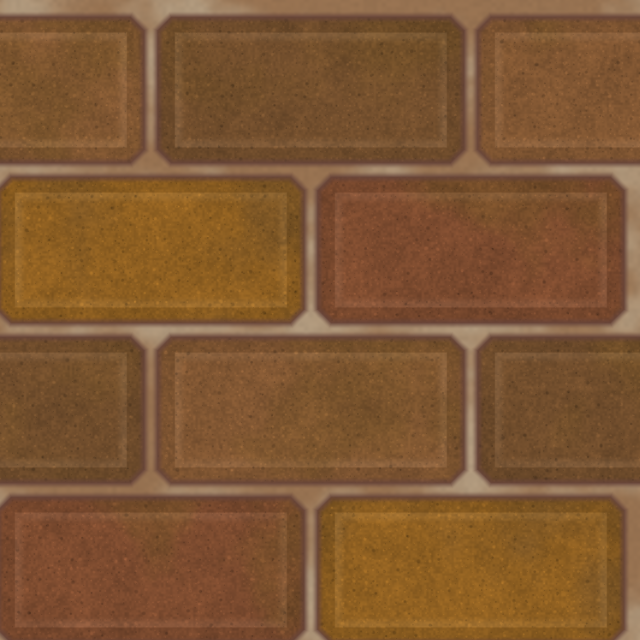
A Shadertoy shader for this texture:

```glsl
// Running-bond wall: four rows of chamfered bricks, two to a row, in four clay tints.
// A chamfered-box distance shapes each brick, its dark rim and soft mortar;
// value noise and cellular specks give the clay its mottling, grain and pits.

#define ROWS 4.0
#define BRICK_HALF vec2(0.958, 0.456)
#define CHAMFER 0.085
#define FRAME_INSET vec2(0.108, 0.097)
#define FRAME_LIGHT 0.055
#define WALL_OFFSET vec2(0.943, 0.0625)
#define GRAIN 0.13
#define MOTTLE 0.17
#define RIM_COLOR vec3(0.40, 0.265, 0.225)
#define MORTAR_WARM vec3(0.59, 0.445, 0.315)
#define MORTAR_PALE vec3(0.69, 0.60, 0.49)

float hash(vec2 p) {
    vec3 q = fract(p.xyx * vec3(0.1031, 0.1030, 0.0973));
    q += dot(q, q.yzx + 33.33);
    return fract((q.x + q.y) * q.z);
}

float valueNoise(vec2 p) {
    vec2 i = floor(p), f = fract(p);
    f = f * f * (3.0 - 2.0 * f);
    return mix(mix(hash(i), hash(i + vec2(1, 0)), f.x),
               mix(hash(i + vec2(0, 1)), hash(i + vec2(1, 1)), f.x), f.y);
}

float fbm(vec2 p) {
    float sum = 0.0, weight = 0.5;
    for (int i = 0; i < 4; i++) {
        sum += weight * valueNoise(p);
        p = p * 2.03 + 17.3;
        weight *= 0.5;
    }
    return sum / 0.9375;
}

// One dot at most per cell: positive is a pale fleck, negative a dark pit.
float specks(vec2 p) {
    vec2 cell = floor(p);
    vec2 center = 0.3 + 0.4 * vec2(hash(cell + 3.1), hash(cell + 8.7));
    float kind = hash(cell + 21.9);
    float radius = 0.06 + 0.15 * hash(cell + 14.3);
    float dot1 = 1.0 - smoothstep(radius * 0.3, radius + 0.07, length(fract(p) - center));
    return dot1 * (step(0.72, kind) - 1.3 * step(kind, 0.2));
}

float chamferBox(vec2 p, vec2 halfSize) {
    vec2 d = abs(p) - halfSize;
    return max(max(d.x, d.y), (d.x + d.y + CHAMFER) * 0.7071);
}

// Brown tints fill the even rows, ochre and red the odd ones.
vec3 brickTint(vec2 id) {
    float swap = mod(id.x + floor(id.y * 0.5), 2.0);
    vec3 brown = mix(vec3(0.445, 0.305, 0.175), vec3(0.51, 0.342, 0.20), swap);
    vec3 strong = mix(vec3(0.56, 0.375, 0.13), vec3(0.49, 0.295, 0.185), swap);
    return mix(brown, strong, mod(id.y, 2.0));
}

vec3 brickColor(vec2 p, vec2 id, float edge, float aa) {
    vec2 seed = p + id * vec2(7.3, 11.9) + 40.0;
    vec3 color = brickTint(id);

    // Olive-brown stain, heavier toward the upper right
    float stain = fbm(seed * 2.2) + 0.16 * p.x + 0.25 * p.y;
    color = mix(color, vec3(0.455, 0.32, 0.155), 0.6 * smoothstep(0.45, 0.85, stain));

    // Mottling, grain and specks
    float shade = MOTTLE * (fbm(seed * 5.0) - 0.5);
    shade += GRAIN * (valueNoise(seed * 70.0) - 0.5);
    shade += 0.7 * GRAIN * (valueNoise(seed * 33.0) - 0.5);
    shade += 0.12 * specks(seed * 15.0) + 0.08 * specks(seed * 27.0 + 5.0);
    color *= 1.0 + shade;

    // Pressed frame: crisp outside, fading inward
    vec2 inset = abs(p) - (BRICK_HALF - FRAME_INSET);
    float frame = max(inset.x, inset.y);
    float line = smoothstep(aa, -aa, frame) * smoothstep(-0.075, -0.015, frame);
    color += FRAME_LIGHT * line * (0.6 + 0.4 * valueNoise(seed * 6.0));
    color *= 1.0 - 0.06 * smoothstep(-aa, aa, frame);

    return mix(color, RIM_COLOR, 0.75 * smoothstep(-0.04, 0.0, edge));
}

vec3 mortarColor(vec2 p, float edge) {
    float pale = smoothstep(0.35, 0.75, fbm(p * vec2(1.7, 2.1) + 9.0));
    vec3 color = mix(MORTAR_WARM, MORTAR_PALE, pale);
    color *= 1.0 + 0.05 * (valueNoise(p * 35.0) - 0.5);
    return mix(RIM_COLOR, color, smoothstep(-0.012, 0.04, edge));
}

void mainImage(out vec4 fragColor, in vec2 fragCoord) {
    vec2 uv = fragCoord / iResolution.xy;
    vec2 wall = vec2(uv.x, 1.0 - uv.y) * ROWS;
    float aa = ROWS / iResolution.y;

    // Row from the top, then column with alternate rows shifted by half a brick;
    // the limits leave plain mortar along the top and right edges
    float row = max(floor(wall.y - WALL_OFFSET.y), 0.0);
    float shift = WALL_OFFSET.x - mod(row, 2.0);
    float column = min(floor((wall.x - shift) * 0.5), 1.0);
    vec2 p = vec2(wall.x - shift - 2.0 * column - 1.0,
                  0.5 + row + WALL_OFFSET.y - wall.y);

    float edge = chamferBox(p, BRICK_HALF);
    vec3 brick = brickColor(p, vec2(column, row), edge, aa);
    vec3 color = mix(brick, mortarColor(wall, edge), smoothstep(-aa, aa, edge));
    fragColor = vec4(color, 1.0);
}
```
